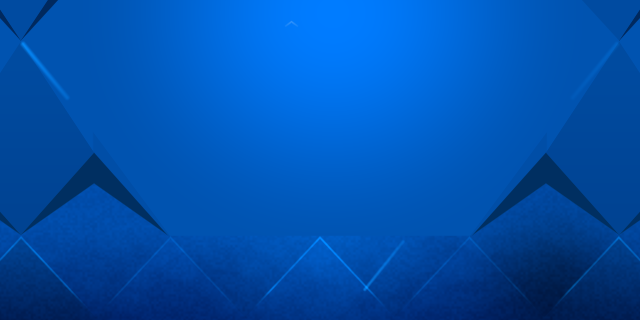
Write a WebGL 1 fragment shader that draws this background.

```glsl
precision highp float;
// Blue studio backdrop: a glowing wall framed by faceted diamonds above a worn, dark floor.
uniform vec2 u_resolution;

float hash(vec2 p) {
  return fract(sin(dot(p, vec2(127.1, 311.7))) * 43758.545);
}

float noise(vec2 p) {
  vec2 i = floor(p), f = fract(p);
  f = f * f * (3.0 - 2.0 * f);
  return mix(mix(hash(i), hash(i + vec2(1, 0)), f.x),
             mix(hash(i + vec2(0, 1)), hash(i + 1.0), f.x), f.y);
}

float fbm(vec2 p) {
  float sum = 0.0, amp = 0.5;
  for (int i = 0; i < 4; i++) {
    sum += amp * noise(p);
    p = p * 2.03 + 7.1;
    amp *= 0.5;
  }
  return sum;
}

// Antialiased mask: one where d is positive
float fill(float d) {
  float px = 1.0 / u_resolution.y;
  return smoothstep(-px, px, d);
}

// Soft stroke from a to b that fades along its length
float streak(vec2 p, vec2 a, vec2 b, float width) {
  vec2 ab = b - a;
  float t = clamp(dot(p - a, ab) / dot(ab, ab), 0.0, 1.0);
  return (1.0 - 0.6 * t) * smoothstep(width, 0.0, length(p - a - ab * t));
}

void main() {
  vec2 p = gl_FragCoord.xy / u_resolution.y;
  p.x += 1.0 - 0.5 * u_resolution.x / u_resolution.y;
  float leftSide = 1.0 - step(1.0, p.x);
  float side = abs(p.x - 1.0);
  float column = abs(side - 0.935);
  float arm = abs(column - 0.229);
  vec2 q = vec2(side, p.y);

  // Wall with a broad glow near the top
  float glow = length((p - vec2(1.04, 0.96)) * vec2(1.0, 1.05));
  vec3 color = mix(vec3(0.0, 0.485, 1.0), vec3(0.0, 0.325, 0.69), smoothstep(0.02, 0.82, glow));

  // Shaded bevel between wall and chevron
  float bevel = fill(0.583 - 1.349 * (column - 0.229) - p.y)
              * fill(column - 0.226) * fill(0.935 - side);
  color = mix(color, vec3(0.0, 0.29, 0.63), 0.6 * bevel);

  // Side diamonds and the ones cut off by the top edge
  float diamond = fill(0.87 - 1.515 * column - p.y) * fill(p.y - 0.266 - 1.122 * column);
  float upper = fill(p.y - 0.873 - 1.09 * column);
  vec3 facet = mix(vec3(0.0, 0.26, 0.57), vec3(0.0, 0.295, 0.63), smoothstep(0.2, 0.9, p.y));
  color = mix(color, facet, max(diamond, upper));
  float sliver = upper * fill(0.873 + 1.5 * column - p.y);
  color = mix(color, vec3(0.0, 0.16, 0.37), sliver * max(leftSide, step(0.935, side)));

  // Floor, rising into a point below each chevron
  float floorTop = max(0.263, 0.427 - 0.703 * arm);
  float grain = fbm(p * vec2(14.0, 20.0));
  float depth = smoothstep(-0.06, 0.32, p.y + 0.08 * (grain - 0.5));
  vec3 ground = mix(vec3(0.0, 0.125, 0.39), vec3(0.0, 0.3, 0.67), depth);
  ground += vec3(0.0, 0.07, 0.11) * exp(-12.0 * dot(p - vec2(1.0, 0.14), p - vec2(1.0, 0.14)));
  ground *= 1.0 - 0.4 * exp(-22.0 * dot(p - vec2(1.74, 0.1), p - vec2(1.74, 0.1)));

  // Row of triangles on the floor, with lit rims
  float crest = abs(fract(side / 0.467 + 0.5) - 0.5) * 0.467;
  float rim = 0.258 - 1.07 * crest - p.y;
  float outer = smoothstep(0.6, 0.8, side);
  ground = mix(ground, mix(ground * 1.07, vec3(0.0, 0.11, 0.31) + vec3(0.0, 0.6, 1.02) * p.y, outer),
               0.75 * fill(rim));
  float lit = smoothstep(0.008, 0.0, abs(rim)) * smoothstep(0.03, 0.1, p.y);
  lit *= mix(0.45, 1.0, max(outer, 1.0 - smoothstep(0.15, 0.25, side)));
  ground += vec3(0.0, 0.17, 0.24) * lit * (0.4 + grain);
  ground += vec3(0.02, 0.2, 0.26) * streak(p, vec2(1.14, 0.095), vec2(1.26, 0.245), 0.008);
  ground += 0.06 * (noise(p * 130.0) - 0.5) * vec3(0.0, 0.5, 1.0);
  color = mix(color, ground, fill(floorTop - p.y));

  // Dark chevrons
  float chevron = fill(0.523 - 1.122 * arm - p.y) * fill(p.y - 0.427 + 0.703 * arm);
  color = mix(color, vec3(0.0, 0.185, 0.38), chevron);

  // Light along the upper diamond edges and a tiny peaked mark
  float edge = streak(q, vec2(0.928, 0.862), vec2(0.79, 0.695), 0.012);
  color += vec3(0.02, 0.2, 0.27) * edge * mix(0.3, 1.0, leftSide);
  vec2 mark = vec2(abs(p.x - 0.911), p.y);
  color += vec3(0.2, 0.1, 0.0) * streak(mark, vec2(0.0, 0.932), vec2(0.018, 0.919), 0.005);

  gl_FragColor = vec4(clamp(color, 0.0, 1.0), 1.0);
}
```
